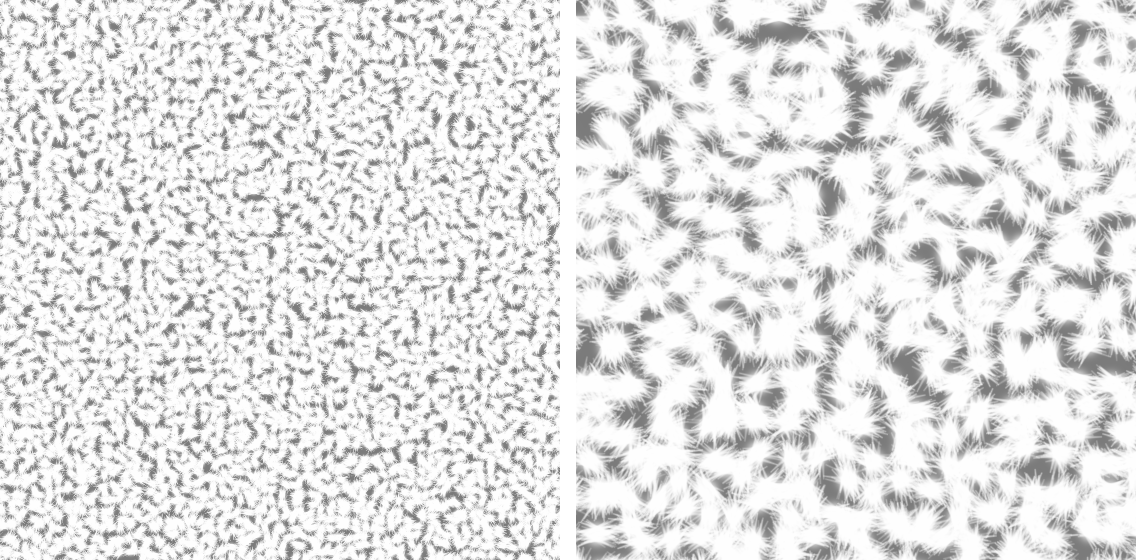
Left, the full canvas; right, a detail of the centre.
Give the GLSL for this texture, as a Shadertoy shader.

```glsl
// Draws a dense mat of white brush dabs of fine blades, with small hatched grey gaps between.

const float DABS_ACROSS = 62.0;
const int BLADES_PER_DAB = 44;
const float JITTER = 0.85;
const float REACH = 1.075;
const float TAU = 6.2831853;
const vec3 GAP_GREY = vec3(0.48);
const vec3 BLADE_WHITE = vec3(0.998);

// Four random values in 0..1 from a three-part key
vec4 hash4(vec3 key) {
    vec4 p = fract(key.xyzx * vec4(0.1031, 0.1030, 0.0973, 0.1099));
    p += dot(p, p.wzxy + 33.33);
    return fract((p.xxyz + p.yzzw) * p.zywx);
}

vec2 unitVector(float angle) {
    return vec2(cos(angle), sin(angle));
}

// Coverage of a thin blade centred on the origin, tapered to both tips
float bladeCoverage(vec2 p, vec2 direction, float halfLength, float halfWidth, float softness) {
    float along = clamp(dot(p, direction), -halfLength, halfLength);
    float taper = halfWidth * (1.0 - 0.7 * abs(along) / halfLength);
    float dist = length(p - direction * along);
    return 1.0 - smoothstep(taper - softness, taper + softness, dist);
}

// Share of the grey ground that stays visible through one dab of crossing blades
float dabTransmittance(vec2 p, vec2 cell, float heading, float spread, float softness) {
    float visible = exp(-2.5 * exp(-dot(p, p) / 0.1));
    for (int i = 0; i < BLADES_PER_DAB; i++) {
        vec4 rnd = hash4(vec3(cell, float(i) + 7.0));
        float angle = heading + spread * (2.0 * rnd.x - 1.0);
        vec2 middle = 0.22 * unitVector(TAU * rnd.z);
        float halfLength = mix(0.45, 0.85, rnd.y);
        float opacity = mix(0.25, 0.65, rnd.w);
        visible *= 1.0 - opacity
            * bladeCoverage(p - middle, unitVector(angle), halfLength, 0.06, softness);
    }
    return visible;
}

// Combined transmittance of all dabs that can reach this point
float fieldTransmittance(vec2 p, float softness) {
    vec2 home = floor(p);
    float visible = 1.0;
    for (int y = -1; y <= 1; y++) {
        for (int x = -1; x <= 1; x++) {
            vec2 cell = home + vec2(x, y);
            vec4 rnd = hash4(vec3(cell + 11.0, 3.0));
            vec2 offset = p - cell - 0.5 - JITTER * (rnd.xy - 0.5);
            if (dot(offset, offset) > REACH * REACH) continue;
            float heading = TAU * rnd.z;
            float spread = mix(0.5, 1.2, rnd.w);
            visible *= dabTransmittance(offset, cell + 11.0, heading, spread, softness);
        }
    }
    return visible;
}

void mainImage(out vec4 fragColor, in vec2 fragCoord) {
    float canvas = min(iResolution.x, iResolution.y);
    vec2 p = fragCoord / canvas * DABS_ACROSS;
    float softness = max(0.5 * DABS_ACROSS / canvas, 0.045);
    float gap = fieldTransmittance(p, softness);
    fragColor = vec4(mix(BLADE_WHITE, GAP_GREY, gap), 1.0);
}
```
